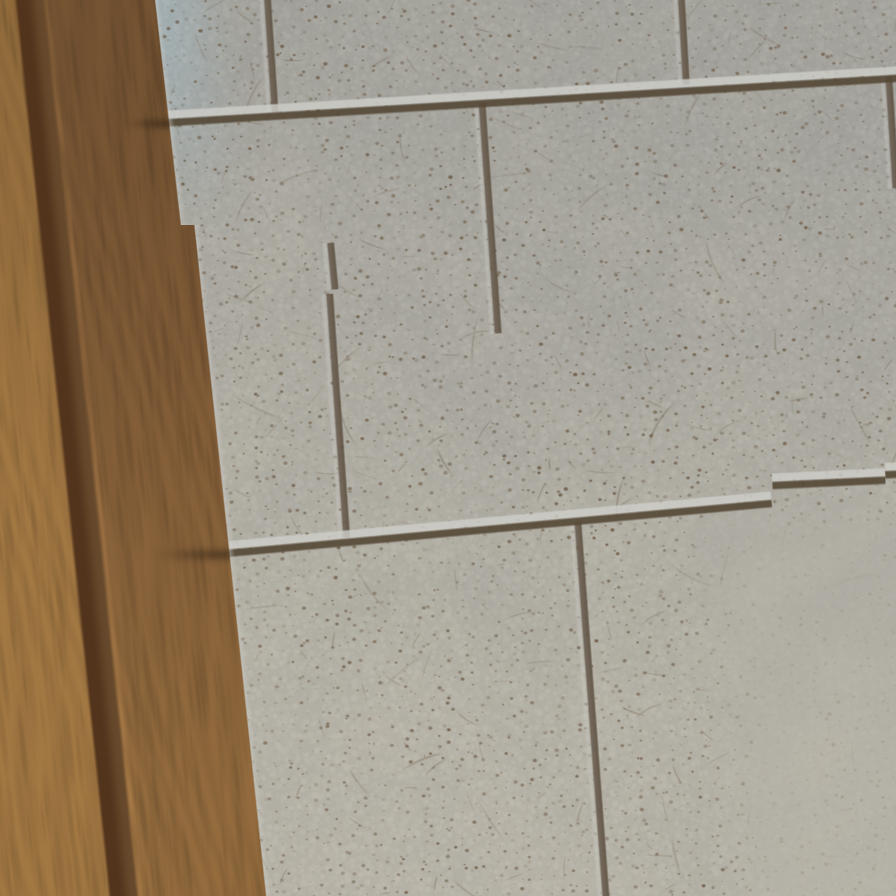
Give the GLSL for this texture, as a WebGL 2 fragment shader.

```glsl
#version 300 es
precision highp float;
uniform vec2 u_resolution;
out vec4 fragColor;

const vec3 STONE_COOL = vec3(0.62, 0.62, 0.60);
const vec3 STONE_WARM = vec3(0.72, 0.705, 0.66);
const vec3 STONE_BLUE = vec3(0.63, 0.70, 0.73);
const vec3 PIT = vec3(0.42, 0.35, 0.27);
const vec3 BEVEL = vec3(0.81, 0.81, 0.79);
const vec3 JOINT = vec3(0.42, 0.37, 0.32);
const vec3 JOINT_DEEP = vec3(0.33, 0.28, 0.21);
const vec3 WOOD_LIGHT = vec3(0.61, 0.45, 0.25);
const vec3 WOOD_MID = vec3(0.49, 0.35, 0.21);
const vec3 GROOVE = vec3(0.32, 0.20, 0.11);
const float GROOVE_HALF = 0.014;
const float WOOD_TILT = 0.105;
const float JOINT_HALF = 0.0035;
const float STEP_Y = 0.749;      // height where the wood edge shifts

// Endpoints of the upright joints, top to bottom
const vec4 UPRIGHTS[7] = vec4[7](
  vec4(0.298, 1.01, 0.307, 0.875), vec4(0.760, 1.01, 0.766, 0.906),
  vec4(0.538, 0.885, 0.556, 0.628), vec4(0.992, 0.914, 1.0, 0.79),
  vec4(0.369, 0.729, 0.374, 0.677), vec4(0.368, 0.672, 0.387, 0.400),
  vec4(0.645, 0.417, 0.677, -0.01));
// Endpoints of the level joints, left to right
const vec4 LEVELS[4] = vec4[4](
  vec4(0.18, 0.8655, 1.01, 0.916), vec4(0.25, 0.385, 0.861, 0.441),
  vec4(0.862, 0.461, 0.988, 0.467), vec4(0.988, 0.473, 1.01, 0.474));

vec2 hash2(vec2 p) {
  vec3 q = fract(p.xyx * vec3(0.1031, 0.1030, 0.0973));
  q += dot(q, q.yzx + 33.33);
  return fract((q.xx + q.yz) * q.zy);
}

// Signed offset from a segment (x) and distance inside its ends (y)
vec2 segment(vec2 p, vec4 s) {
  vec2 d = s.zw - s.xy, r = p - s.xy;
  float len = length(d);
  d /= len;
  float t = dot(r, d);
  return vec2(d.x * r.y - d.y * r.x, min(t, len - t));
}

// Cellular spots with random radius and strength
float spots(vec2 p, float radius, float soft) {
  vec2 cell = floor(p);
  float v = 0.0;
  for (int k = 0; k < 9; k++) {
    vec2 c = cell + vec2(k % 3 - 1, k / 3 - 1);
    vec2 h = hash2(c), g = hash2(c + 71.3);
    float r = radius * (0.3 + g.x);
    v = max(v, g.y * (1.0 - smoothstep(r - soft, r + soft, length(p - c - h))));
  }
  return v;
}

// One bent, randomly turned stroke per cell
float scratches(vec2 p, float width, float soft) {
  vec2 cell = floor(p);
  float v = 0.0;
  for (int k = 0; k < 9; k++) {
    vec2 c = cell + vec2(k % 3 - 1, k / 3 - 1);
    vec2 h = hash2(c + 17.0), g = hash2(c + 43.0);
    float a = g.x * 3.14159;
    vec2 r = p - c - h;
    r = vec2(cos(a) * r.x + sin(a) * r.y, cos(a) * r.y - sin(a) * r.x);
    r.y += (g.y - 0.5) * r.x * r.x;
    float reach = 0.12 + 0.28 * h.y;
    float line = 1.0 - smoothstep(width - soft, width + soft, abs(r.y));
    v = max(v, line * (1.0 - smoothstep(0.4 * reach, reach, abs(r.x))) * step(0.4, g.y) * g.y);
  }
  return v;
}

// Broad uneven patches from layered sines, 0 to 1
float patches(vec2 p) {
  float a = sin(p.x * 13.0 + 2.0 * sin(p.y * 9.0)) * sin(p.y * 15.0 + 1.7 * sin(p.x * 11.0));
  float b = sin(p.x * 31.0 + 2.0 * sin(p.y * 23.0 + 1.0)) * sin(p.y * 37.0 - 2.0 * sin(p.x * 19.0));
  return 0.5 + 0.3 * a + 0.2 * b;
}

vec3 stone(vec2 p, float edge, float px) {
  float tone = patches(p);
  float warm = clamp(0.95 - 0.75 * p.y + 0.3 * (tone - 0.5) + 0.12 * (1.0 - p.x), 0.0, 1.0);
  vec3 col = mix(STONE_COOL, STONE_WARM, warm);
  col = mix(col, STONE_BLUE, 0.7 * smoothstep(0.7, 1.0, p.y) * (1.0 - smoothstep(0.0, 0.1, p.x - edge)));
  // Worn areas hold more pits; the lower right corner is smooth
  float smoothArea = smoothstep(0.78, 0.88, p.x + 0.12 * p.y) * (1.0 - smoothstep(0.40, 0.47, p.y));
  float wear = (0.35 + 0.65 * patches(p * 1.7 + 4.0)) * (1.0 - 0.75 * smoothArea);
  col += 0.035 * (spots(p * 190.0, 0.6, 0.4) - 0.4) * (1.0 - 0.6 * smoothArea);
  float pits = spots(p * vec2(80.0, 95.0), 0.14, 0.05 + 60.0 * px);
  float strokes = max(scratches(p * 11.0, 0.010, 0.008 + 7.0 * px),
                      scratches(p * 19.0 + 5.0, 0.012, 0.01 + 12.0 * px));
  col = mix(col, PIT, clamp(1.1 * pits * wear, 0.0, 0.8));
  return mix(col, PIT, 0.5 * strokes * wear);
}

vec3 wood(vec2 p, float px) {
  float across = p.x + WOOD_TILT * p.y;
  float d = across - 0.138;
  vec3 col = mix(WOOD_LIGHT, WOOD_MID, smoothstep(-0.01, 0.01, d) * (0.45 + 0.55 * smoothstep(0.0, 0.65, p.y)));
  col *= 1.0 - 0.10 * smoothstep(0.4, 1.0, p.y);
  float arch = sin(across * 260.0 + 30.0 * p.y + 5.0 * sin(p.y * 11.0 + across * 25.0));
  float grain = spots(vec2(across * 170.0, p.y * 13.0), 0.5, 0.35);
  col *= 1.02 + 0.025 * arch - 0.11 * grain;
  // Groove: deep left flank, softer right flank
  float groove = 1.0 - smoothstep(GROOVE_HALF - px, GROOVE_HALF + 0.003 + px, abs(d));
  col = mix(col, mix(GROOVE, WOOD_MID * 0.82, smoothstep(-0.006, 0.012, d)), groove);
  col *= 1.0 + 0.13 * (1.0 - smoothstep(0.0, 0.005, abs(d - 0.019)));
  // Faint shadows where the level joints meet the wood
  float smudge = exp(-pow((p.y - 0.862) / 0.006, 2.0)) * smoothstep(0.13, 0.19, p.x)
               + exp(-pow((p.y - 0.381) / 0.007, 2.0)) * smoothstep(0.16, 0.25, p.x);
  return col * (1.0 - 0.3 * smudge);
}

void main() {
  vec2 p = gl_FragCoord.xy / u_resolution;
  float px = 1.0 / min(u_resolution.x, u_resolution.y);
  float edge = p.y > STEP_Y ? 0.173 + 0.115 * (1.0 - p.y) : 0.297 - 0.107 * p.y;
  vec3 col = stone(p, edge, px);

  for (int i = 0; i < 7; i++) {
    vec2 s = segment(p, UPRIGHTS[i]);
    float inside = smoothstep(-px, px, s.y);
    float line = 1.0 - smoothstep(JOINT_HALF - px, JOINT_HALF + 1.5 * px, abs(s.x));
    float rim = 1.0 - smoothstep(0.0, 0.004, abs(s.x + 0.007));
    col = mix(col, BEVEL, 0.35 * rim * inside);
    col = mix(col, mix(JOINT, JOINT_DEEP, smoothstep(-0.003, 0.003, s.x) * 0.5), 0.9 * line * inside);
  }
  for (int i = 0; i < 4; i++) {
    vec2 s = segment(p, LEVELS[i]);
    float inside = smoothstep(-px, px, s.y);
    float rim = 1.0 - smoothstep(0.003, 0.006, abs(s.x - 0.006));
    float line = 1.0 - smoothstep(JOINT_HALF - px, JOINT_HALF + 2.0 * px, abs(s.x + 0.003));
    col = mix(col, BEVEL, 0.8 * rim * inside);
    col = mix(col, JOINT_DEEP, 0.9 * line * inside);
  }
  float onWood = 1.0 - smoothstep(-px, px, p.x - edge);
  col = mix(col, BEVEL, 0.4 * (1.0 - smoothstep(0.0, 0.007, p.x - edge)));
  fragColor = vec4(mix(col, wood(p, px), onWood), 1.0);
}
```
